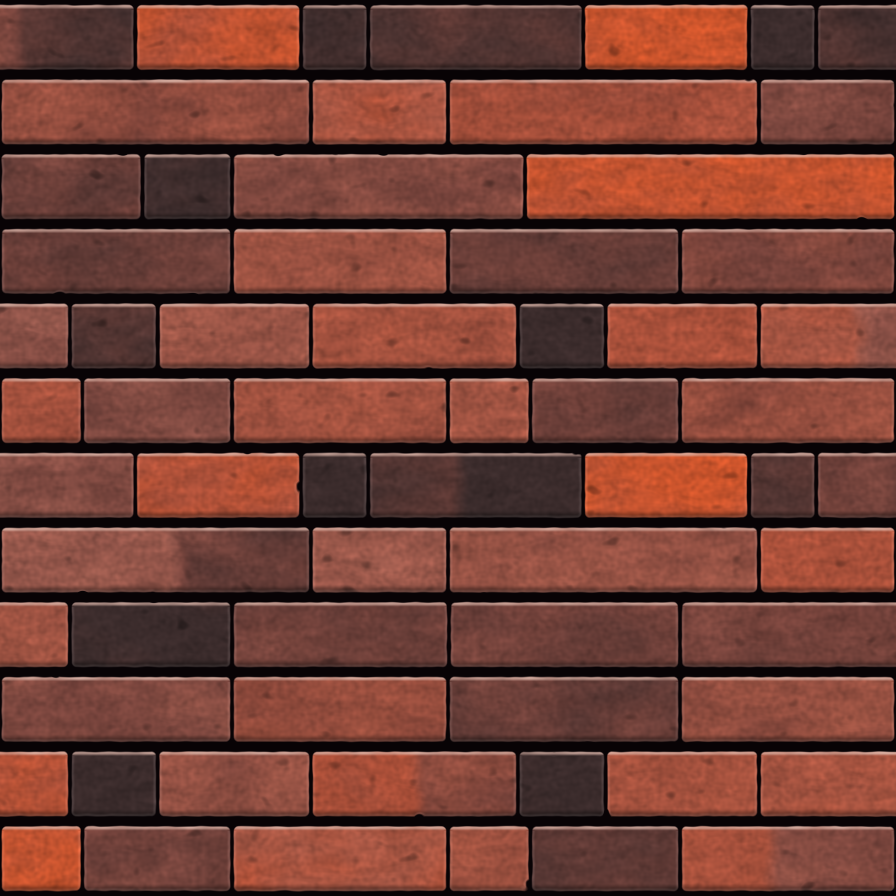
This texture is drawn by a Shadertoy shader. Its source:

```glsl
// Brick wall of twelve courses with mixed brick lengths and thin black joints.
// Each course repeats a short run of joints; every brick is a rounded box whose
// fired tone (charcoal to orange) varies by hash, with gradient noise for wear.

vec2 hash2(vec2 p) {
    vec3 q = fract(p.xyx * vec3(0.1031, 0.1030, 0.0973));
    q += dot(q, q.yzx + 33.33);
    return fract((q.xx + q.yz) * q.zy);
}

float corner(vec2 cell, vec2 offset, vec2 f) {
    return dot(2.0 * hash2(cell + offset) - 1.0, f - offset);
}

// Gradient noise, roughly -0.7 to 0.7
float noise(vec2 p) {
    vec2 i = floor(p), f = p - i;
    vec2 u = f * f * f * (f * (f * 6.0 - 15.0) + 10.0);
    return mix(mix(corner(i, vec2(0, 0), f), corner(i, vec2(1, 0), f), u.x),
               mix(corner(i, vec2(0, 1), f), corner(i, vec2(1, 1), f), u.x), u.y);
}

float fbm(vec2 p) {
    float sum = 0.0, amp = 1.0;
    for (int i = 0; i < 3; i++) {
        sum += amp * noise(p);
        p = p * 2.03 + 17.3;
        amp *= 0.55;
    }
    return sum;
}

// Joint positions, mean tone of the brick right of each joint, and repeat length
void course(int row, out vec4 joints, out vec4 tones, out float period) {
    int kind = row % 6;
    period = 0.5;
    if (row == 8) {
        joints = vec4(0.078, 0.259, 0.501, 0.759);
        tones = vec4(0.06, 0.48, 0.42, 0.5);
        period = 1.0;
    } else if (kind == 0) {
        joints = vec4(0.151, 0.336, 0.411, 0.411);
        tones = vec4(0.82, 0.05, 0.27, 0.27);
    } else if (kind == 1) {
        joints = vec4(0.0, 0.347, 0.347, 0.347);
        tones = vec4(0.65, 0.56, 0.56, 0.56);
    } else if (kind == 2) {
        joints = vec4(0.0, 0.159, 0.259, 0.586);
        tones = vec4(0.43, 0.22, 0.35, 1.0);
        period = 1.0;
    } else if (kind == 3) {
        joints = vec4(0.0, 0.259, 0.259, 0.259);
        tones = vec4(0.38, 0.62, 0.62, 0.62);
    } else if (kind == 4) {
        joints = vec4(0.078, 0.176, 0.347, 0.347);
        tones = vec4(0.1, 0.62, 0.66, 0.66);
    } else {
        joints = vec4(0.0, 0.092, 0.259, 0.259);
        tones = vec4(0.74, 0.36, 0.58, 0.58);
    }
}

vec3 firedClay(float tone) {
    vec3 c = mix(vec3(0.23, 0.17, 0.17), vec3(0.46, 0.26, 0.23), smoothstep(0.0, 0.42, tone));
    c = mix(c, vec3(0.67, 0.31, 0.22), smoothstep(0.4, 0.75, tone));
    return mix(c, vec3(0.80, 0.33, 0.17), smoothstep(0.75, 1.0, tone));
}

void mainImage(out vec4 fragColor, in vec2 fragCoord) {
    vec2 uv = fragCoord / iResolution.xy;
    float down = (1.0 - uv.y) * 12.0;
    int row = int(floor(down));

    // Nearest joint on either side
    vec4 joints, tones;
    float period;
    course(row, joints, tones, period);
    float left = 1.0, right = 1.0, tone = 0.5;
    for (int i = 0; i < 4; i++) {
        float past = mod(uv.x - joints[i], period);
        if (past < left) { left = past; tone = tones[i]; }
        right = min(right, mod(joints[i] - uv.x, period));
    }
    float width = left + right;
    vec2 id = vec2(floor((uv.x - left) * 100.0 + 0.5), float(row));
    vec2 rnd = hash2(id + 7.0), rnd2 = hash2(id * 1.7 + 51.0);

    // Rounded box with slightly chipped edges
    vec2 q = vec2(0.5 * (left - right), (0.5 - fract(down)) / 12.0);
    vec2 halfSize = vec2(0.5 * width - 0.0021, 0.0360);
    vec2 e = abs(q) - halfSize + 0.005;
    float d = length(max(e, 0.0)) + min(max(e.x, e.y), 0.0) - 0.005;
    d += 0.0011 * noise(uv * 70.0) + 0.003 * smoothstep(0.38, 0.6, noise(uv * 38.0 + 9.0));

    // Fired tone, with a scorched end on some long bricks
    vec2 p = uv + rnd * 5.0;
    float blotch = fbm(p * vec2(9.0, 15.0));
    float scorch = smoothstep(-0.015, 0.015, left - width * (0.4 + 0.2 * rnd2.y) + 0.02 * blotch);
    tone += 0.36 * (rnd.x - 0.5) + 0.13 * blotch;
    tone -= 0.25 * scorch * step(0.2, width) * step(0.72, rnd2.x);
    vec3 clay = firedClay(clamp(tone, 0.0, 1.0));
    float dusty = smoothstep(0.25, 0.5, tone) * (1.0 - smoothstep(0.6, 0.85, tone));
    clay = mix(clay, vec3(0.63, 0.38, 0.33), dusty * clamp(0.65 * rnd.y + 0.4 * blotch, 0.0, 0.8));

    // Grain, drag streaks and pits
    float grain = noise(uv * 165.0) + 0.7 * noise(uv * 90.0 + 31.0);
    float streak = fbm(p * vec2(22.0, 65.0) + 0.8 * blotch);
    clay *= 1.0 + 0.16 * grain + 0.15 * streak;
    clay *= 1.0 - 0.3 * smoothstep(0.3, 0.6, noise(p * vec2(45.0, 60.0)));

    // Light from above: pale upper lip, faint sides, shaded lower edge
    float lip = 1.0 - smoothstep(0.0014, 0.0052, halfSize.y - q.y);
    float rim = 1.0 - smoothstep(0.001, 0.004, -d);
    clay *= 1.0 - 0.4 * (1.0 - smoothstep(0.001, 0.009, q.y + halfSize.y));
    clay = mix(clay, vec3(0.88, 0.73, 0.68), lip * (0.68 + 0.35 * noise(uv * 40.0)));
    clay += 0.07 * rim * step(q.y, halfSize.y - 0.005);

    float soft = max(0.0011, 0.8 / iResolution.y);
    vec3 color = mix(vec3(0.03, 0.01, 0.02), clay, 1.0 - smoothstep(-soft, soft, d));
    fragColor = vec4(clamp(color, 0.0, 1.0), 1.0);
}
```
